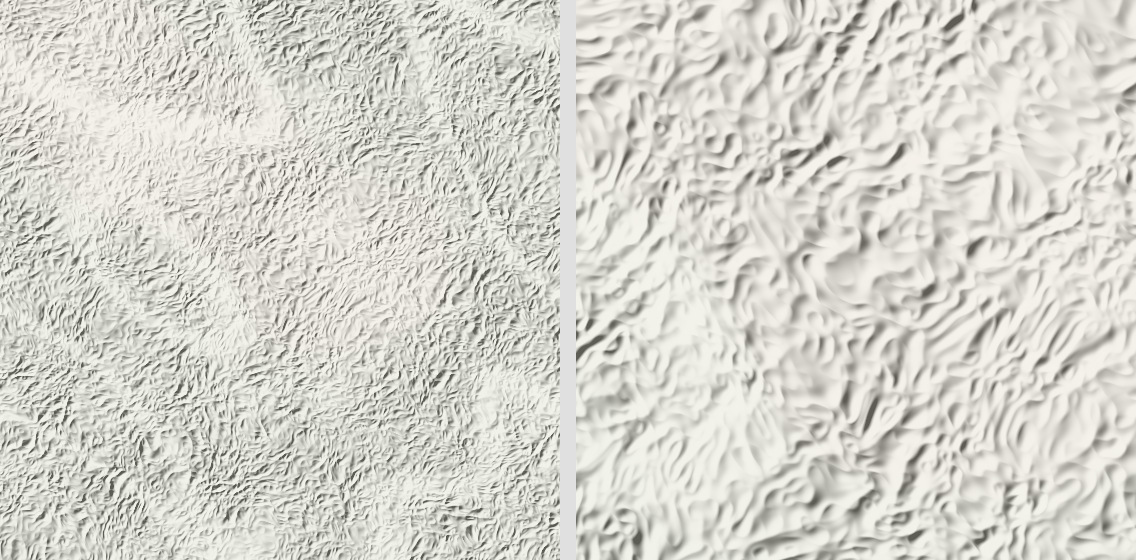
Left: the whole. Right: its middle third, enlarged.
A Shadertoy shader for this texture map:

```glsl
// Shaded relief of rugged hills: ridged gradient noise in two grain directions
// is bent by a warp, cut by smooth diagonal valleys and lit from the upper left.
// Relief strength varies by region; a warm tint lies over the gentler upland.

#define RIDGE_FREQ 50.0    // ridge cells across the canvas
#define GRAIN_STRETCH 0.74 // below 1 lengthens ridges along their grain
#define DETAIL 0.95        // slope weight of the finer ridges
#define WARP 0.035         // large bends of the ridge lines
#define RELIEF 1.75        // slope gain before shading
#define SHADE 0.225        // depth of the shadows
#define PAPER 1.0          // tone of unshaded ground
#define SAMPLE_STEP 0.0012 // half width of the slope sample

const vec2 LIGHT_DIR = vec2(-0.80, 0.60);
const vec3 COOL_TINT = vec3(-0.003, 0.003, -0.030);
const vec3 WARM_TINT = vec3(0.012, -0.004, -0.028);

vec2 hashGradient(vec2 cell) {
    vec3 q = fract(cell.xyx * vec3(0.1031, 0.1030, 0.0973));
    q += dot(q, q.yzx + 33.33);
    return 2.0 * fract((q.xx + q.yz) * q.zy) - 1.0;
}

float gradientNoise(vec2 p) {
    vec2 i = floor(p), f = p - i;
    vec2 u = f * f * f * (f * (f * 6.0 - 15.0) + 10.0);
    vec2 e = vec2(1.0, 0.0);
    float a = dot(hashGradient(i), f);
    float b = dot(hashGradient(i + e.xy), f - e.xy);
    float c = dot(hashGradient(i + e.yx), f - e.yx);
    float d = dot(hashGradient(i + e.xx), f - e.xx);
    return mix(mix(a, b, u.x), mix(c, d, u.x), u.y);
}

vec2 noisePair(vec2 p) {
    return vec2(gradientNoise(p + 11.3), gradientNoise(p + 57.9));
}

// Coordinates along and across a direction given as an angle
vec2 alignTo(vec2 p, float angle) {
    float c = cos(angle), s = sin(angle);
    return vec2(c * p.x + s * p.y, c * p.y - s * p.x);
}

// Rounded crest where the noise crosses zero
float crest(vec2 p) {
    float n = gradientNoise(p);
    return -sqrt(n * n + 0.0006);
}

// Main ridges drawn out along one grain direction
float ridges(vec2 p, float angle) {
    return crest(alignTo(p, angle) * RIDGE_FREQ * vec2(GRAIN_STRETCH, 1.0) + 140.0);
}

// Short side spurs without a grain
float spurs(vec2 p) {
    return crest(alignTo(p, 0.5) * RIDGE_FREQ * 1.85 + 231.7) / 1.85;
}

// 0 on the floor of a diagonal valley, 1 in the hills
float hillMask(vec2 p) {
    vec2 q = p + 0.035 * noisePair(p * 5.0);
    float n = abs(gradientNoise(alignTo(q, -0.72) * vec2(1.3, 4.6) + 23.4));
    return smoothstep(0.0, 0.06, n);
}

float terrain(vec2 p) {
    vec2 q = p + WARP * noisePair(p * 7.0) + 0.010 * noisePair(p * 25.0);
    float region = smoothstep(-0.05, 0.20, gradientNoise(p * 4.3 + 71.2));
    float h = mix(ridges(q, 1.15), ridges(q + 3.1, 0.6), region);
    return h + DETAIL * spurs(q) + 0.3 * hillMask(p);
}

// Closeness to the gentle upland running from the upper left to the middle
float uplandMask(vec2 p) {
    vec2 start = vec2(0.0, 0.95), axis = vec2(0.62, -0.43);
    float t = clamp(dot(p - start, axis) / dot(axis, axis), 0.0, 1.0);
    float d = length(p - start - t * axis) + 0.12 * gradientNoise(p * 5.0 + 8.6);
    return 1.0 - smoothstep(0.03, 0.30, d);
}

void mainImage(out vec4 fragColor, in vec2 fragCoord) {
    vec2 p = fragCoord / iResolution.y;

    // Slope towards the light; positive on shaded sides
    vec2 offset = SAMPLE_STEP * LIGHT_DIR;
    float rise = terrain(p + offset) - terrain(p - offset);
    float slope = RELIEF * rise / (2.0 * SAMPLE_STEP * RIDGE_FREQ);

    // Regional strength of the relief
    float upland = uplandMask(p);
    float patches = gradientNoise(p * 6.0 + 3.7) + 0.6 * gradientNoise(p * 14.0 + 19.1);
    float strength = mix(1.1, 0.72, upland) * (1.0 + 0.55 * patches);
    strength *= mix(0.5, 1.0, hillMask(p));

    // Soft one-sided shading: lit sides stay pale, shaded sides darken
    float shadow = log(1.0 + exp(1.15 * slope));
    float tone = PAPER - SHADE * max(strength, 0.2) * shadow;
    tone = 0.95 - log(1.0 + exp((0.95 - tone) * 60.0)) / 60.0;

    vec3 color = max(tone, 0.36) + mix(COOL_TINT, WARM_TINT, upland);
    fragColor = vec4(color, 1.0);
}
```
